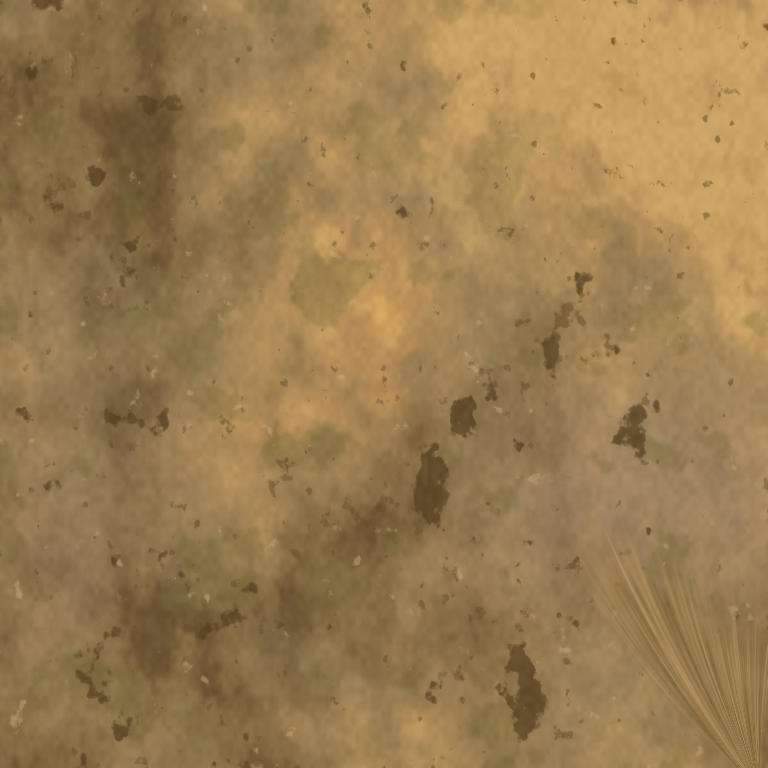
This texture is drawn by a WebGL 1 fragment shader. Its source:

```glsl
precision highp float;
// Weathered ochre plaster with mossy stains, dark flecks and a dry grass tuft.
uniform vec2 u_resolution;

float hash(vec2 p) {
  return fract(sin(dot(p, vec2(127.1, 311.7))) * 43758.5453);
}

float noise(vec2 p) {
  vec2 i = floor(p), f = fract(p);
  f = f * f * (3.0 - 2.0 * f);
  return mix(mix(hash(i), hash(i + vec2(1.0, 0.0)), f.x),
             mix(hash(i + vec2(0.0, 1.0)), hash(i + vec2(1.0, 1.0)), f.x), f.y);
}

float fbm(vec2 p) {
  float sum = 0.0, amp = 0.5;
  for (int i = 0; i < 5; i++) {
    sum += amp * noise(p);
    p = mat2(1.6, 1.2, -1.2, 1.6) * p + 7.3;
    amp *= 0.5;
  }
  return sum / 0.97;
}

// Soft elliptical patch
float blob(vec2 p, vec2 center, vec2 size) {
  vec2 d = (p - center) / size;
  return exp(-dot(d, d));
}

// Soft band around a segment
float band(vec2 p, vec2 a, vec2 b, float width) {
  vec2 ab = b - a;
  float d = length(p - a - ab * clamp(dot(p - a, ab) / dot(ab, ab), 0.0, 1.0));
  return exp(-d * d / (width * width));
}

vec3 ochre(float t) {
  vec3 c = mix(vec3(0.41, 0.32, 0.19), vec3(0.53, 0.43, 0.27), smoothstep(0.12, 0.36, t));
  c = mix(c, vec3(0.60, 0.49, 0.32), smoothstep(0.34, 0.52, t));
  c = mix(c, vec3(0.69, 0.55, 0.35), smoothstep(0.50, 0.69, t));
  return mix(c, vec3(0.80, 0.64, 0.39), smoothstep(0.67, 0.90, t));
}

void main() {
  vec2 uv = gl_FragCoord.xy / u_resolution;
  vec2 warp = vec2(fbm(uv * 9.0), fbm(uv * 9.0 + 31.0)) - 0.5;
  vec2 p = uv + 0.10 * warp;

  // Broad light and stains
  float glow = blob(p, vec2(0.92, 0.95), vec2(0.42, 0.32));
  float warmth = blob(p, vec2(0.50, 0.56), vec2(0.09, 0.13))
               + 0.7 * blob(p, vec2(0.28, 0.43), vec2(0.09, 0.10));
  float moss = blob(p, vec2(0.18, 0.80), vec2(0.08, 0.19))
             + 0.7 * blob(p, vec2(0.18, 0.47), vec2(0.05, 0.08))
             + 0.6 * blob(p, vec2(0.55, 0.72), vec2(0.06, 0.08))
             + 0.5 * blob(p, vec2(0.42, 0.45), vec2(0.06, 0.06))
             + 0.7 * blob(p, vec2(0.02, 0.88), vec2(0.06, 0.20))
             + 0.6 * blob(p, vec2(0.05, 0.02), vec2(0.08, 0.05));
  float crack = max(band(p, vec2(0.16, 0.11), vec2(0.42, 0.30), 0.055),
                    band(p, vec2(0.48, 0.32), vec2(0.76, 0.60), 0.065));
  crack = max(crack, 0.9 * band(p, vec2(0.60, 0.30), vec2(0.70, 0.07), 0.05));
  crack = max(crack, 0.9 * blob(p, vec2(0.84, 0.49), vec2(0.04, 0.07)));

  float tone = 0.51 + 0.75 * (fbm(uv * vec2(6.0, 4.5) + 3.0) - 0.5)
             + 0.50 * (fbm(uv * vec2(26.0, 19.0)) - 0.5);
  tone += 0.34 * glow + 0.15 * warmth - 0.27 * moss - 0.13 * crack;
  vec3 color = ochre(tone);
  color += vec3(0.035, 0.0, -0.015) * warmth;

  // Dusty mauve and green-grey veils
  float dust = blob(p, vec2(0.84, 0.36), vec2(0.23, 0.14))
             + 0.6 * blob(p, vec2(0.07, 0.30), vec2(0.10, 0.16));
  color = mix(color, vec3(0.61, 0.51, 0.40), 0.65 * min(dust, 1.0));
  float veil = smoothstep(0.48, 0.70, fbm(uv * 8.0 + 50.0)) * (1.0 - glow);
  color = mix(color, vec3(0.58, 0.50, 0.36), 0.4 * veil);
  float lichen = smoothstep(0.56, 0.70, fbm(uv * 17.0 + 80.0));
  color = mix(color, vec3(0.44, 0.40, 0.21), 0.35 * lichen * (1.0 - 0.8 * glow));

  // Ragged dark flecks gathered along cracks and stains
  float cluster = min(crack + 0.55 * moss, 1.0);
  float coarse = fbm(uv * vec2(25.0, 22.0) + 12.0);
  float fleck = smoothstep(0.0, 0.07, coarse - 0.77 + 0.20 * cluster);
  color = mix(color, vec3(0.33, 0.25, 0.13), 0.72 * fleck);
  float speck = smoothstep(0.73, 0.83, fbm(uv * vec2(62.0, 50.0) + 21.0) + 0.08 * cluster);
  color = mix(color, vec3(0.38, 0.30, 0.16), 0.5 * speck);

  // Pale chips and fine grain
  float chip = smoothstep(0.74, 0.86, fbm(uv * 45.0 + 90.0));
  color = mix(color, vec3(0.76, 0.65, 0.48), 0.55 * chip);
  color += 0.045 * (noise(uv * vec2(150.0, 100.0)) - 0.5);

  // Dry grass fanning out of the lower right corner
  vec2 stem = uv - vec2(0.99, -0.03);
  float reach = length(stem);
  float angle = atan(stem.y, stem.x) + 0.35 * reach;
  float strand = noise(vec2(angle * 65.0, reach * 6.0));
  float hair = noise(vec2(angle * 130.0 + 9.0, reach * 11.0));
  float fan = smoothstep(1.45, 1.65, angle) * (1.0 - smoothstep(2.30, 2.46, angle));
  float tip = 0.22 + 0.16 * smoothstep(1.8, 2.3, angle) + 0.10 * (strand - 0.5);
  fan *= 1.0 - smoothstep(tip - 0.08, tip + 0.03, reach);
  vec3 straw = mix(vec3(0.43, 0.34, 0.19), vec3(0.75, 0.61, 0.40), 0.55 * strand + 0.45 * hair);
  color = mix(color, straw, 0.8 * fan);

  gl_FragColor = vec4(color, 1.0);
}
```
